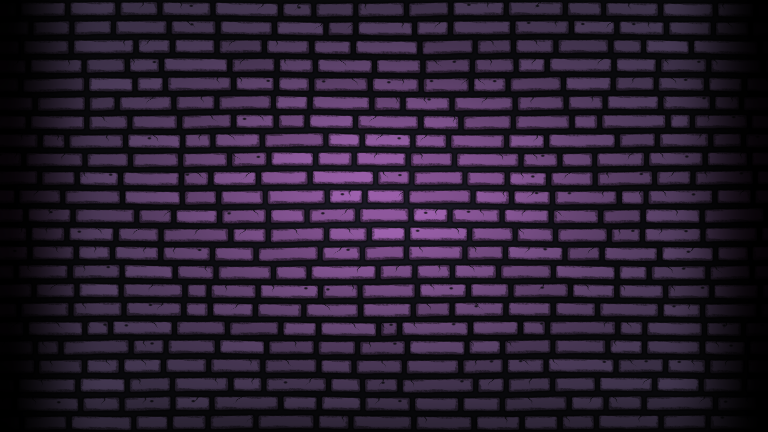
Reproduce this texture procedurally as a Shadertoy shader.

```glsl
// Draws a dark brick wall in running courses, lit by a soft violet glow at its centre.
#define ROWS 23.0
#define BRICK_PITCH 0.112
#define JOINT_ANCHOR 0.845
#define JOINT_JITTER 0.58
#define JOINT_HALF 0.0062
#define BRICK_HALF_HEIGHT 0.0148
#define GLOW_CENTRE vec2(0.90, 0.535)
#define GLOW_RADIUS vec2(0.56, 0.31)
#define AMBIENT vec3(0.225, 0.19, 0.275)
#define VIOLET vec3(0.37, 0.175, 0.38)
#define MORTAR vec3(0.033, 0.033, 0.044)
#define GRAIN 330.0

float hash(vec2 p) {
    return fract(sin(dot(p, vec2(127.1, 311.7))) * 4375.85);
}

// Distance to one scattered point per grid cell, in cell units.
float cellDots(vec2 p) {
    vec2 cell = floor(p);
    vec2 point = 0.3 + 0.4 * vec2(hash(cell), hash(cell + 19.3));
    return length(fract(p) - point);
}

// Irregular layered wave, about -1 to 1.
float wobble(float x, float seed) {
    float phase = seed * 6.283;
    return 0.5 * sin(x * 65.0 + phase) + 0.3 * sin(x * 151.0 + phase * 3.0)
         + 0.2 * sin(x * 390.0 + phase * 7.0);
}

float roundBox(vec2 p, vec2 halfSize, float radius) {
    vec2 q = abs(p) - halfSize + radius;
    return length(max(q, 0.0)) + min(max(q.x, q.y), 0.0) - radius;
}

// Left edge of a brick, measured in brick pitches.
float jointAt(float index, float row) {
    return index + JOINT_JITTER * (hash(vec2(index, row)) - 0.5);
}

float fill(float d, float soft) {
    return 1.0 - smoothstep(-soft, soft, d);
}

// Thin slanted crack running down from the top of a brick, plus a small chip.
float damage(vec2 p, vec2 halfSize, float seed, float soft) {
    float pick = fract(seed * 17.3);
    float x0 = (fract(seed * 41.7) - 0.5) * halfSize.x * 1.5;
    float slope = (fract(seed * 73.1) - 0.5) * 2.6;
    float path = x0 + slope * p.y + 0.0015 * sin(p.y * 500.0 + seed * 30.0);
    float reach = smoothstep(-0.007, 0.014, p.y);
    float crack = fill(abs(p.x - path) - 0.0015 * reach, soft) * reach;
    vec2 chipPos = vec2(-x0, (pick - 0.6) * 0.028);
    float chip = fill(length((p - chipPos) * vec2(0.65, 1.0)) - 0.0025, soft);
    return max(crack * step(0.42, pick), chip * step(0.78, pick));
}

void mainImage(out vec4 fragColor, in vec2 fragCoord) {
    float px = 1.0 / iResolution.y;
    float aspect = iResolution.x * px;
    vec2 pos = fragCoord * px;

    // Light falloff and dark sides
    vec2 fromGlow = (pos - GLOW_CENTRE) / GLOW_RADIUS;
    float glow = exp(-dot(fromGlow, fromGlow));
    float side = smoothstep(0.015, 0.24, min(pos.x, aspect - pos.x));
    side *= mix(0.72, 1.0, smoothstep(0.0, 0.12, pos.y));

    // Brick cell
    vec2 bent = pos + vec2(0.0, 0.0016 * sin(pos.x * 7.0 + pos.y * 9.0));
    float row = floor(bent.y * ROWS);
    float u = (bent.x - JOINT_ANCHOR) / BRICK_PITCH;
    float index = floor(u + 0.5);
    if (u < jointAt(index, row)) index -= 1.0;
    float left = jointAt(index, row);
    float right = jointAt(index + 1.0, row);
    float seed = hash(vec2(index + 7.0, row + 31.0));
    vec2 local = vec2((u - 0.5 * (left + right)) * BRICK_PITCH,
                      bent.y - (row + 0.5) / ROWS);
    vec2 halfSize = vec2(0.5 * (right - left) * BRICK_PITCH - JOINT_HALF,
                         BRICK_HALF_HEIGHT);

    // Hand-cut outline and slight tilt
    local.y += (seed - 0.5) * 0.045 * local.x;
    float edge = roundBox(local, halfSize, 0.004);
    edge += 0.0007 * wobble(local.x + local.y * 0.6, seed);

    // Mortar with a dark contour around each brick
    vec3 color = MORTAR * side + vec3(0.070, 0.064, 0.098) * glow * glow;
    color *= mix(0.5, 1.0, smoothstep(0.0, 0.006, edge));

    // Worn bright face, with stippling toward the rim
    vec2 facePos = local - vec2(0.0, 0.0012);
    float face = roundBox(facePos, halfSize - vec2(0.005, 0.0038), 0.004);
    face += 0.0028 * wobble(local.x * 0.8 + local.y * 1.7, seed + 0.37);
    float lit = fill(face, px * 0.8);
    float dotSize = 0.52 - 85.0 * max(face, 0.0);
    float stipple = fill(cellDots(bent * GRAIN) - dotSize, 0.16);
    float tone = mix(0.58, 0.77, stipple);
    tone = mix(tone, 1.0, lit) * mix(0.88, 1.08, seed);
    tone *= mix(0.8, 1.0, smoothstep(-0.015, -0.005, local.y));
    vec3 brick = (AMBIENT * side + VIOLET * glow) * tone;

    // Cracks and chips
    float broken = damage(local, halfSize, seed, px * 0.7);
    brick = mix(brick, MORTAR * side + 0.03 * glow, broken * 0.85);

    color = mix(color, brick, fill(edge, px * 0.8));
    fragColor = vec4(color, 1.0);
}
```
